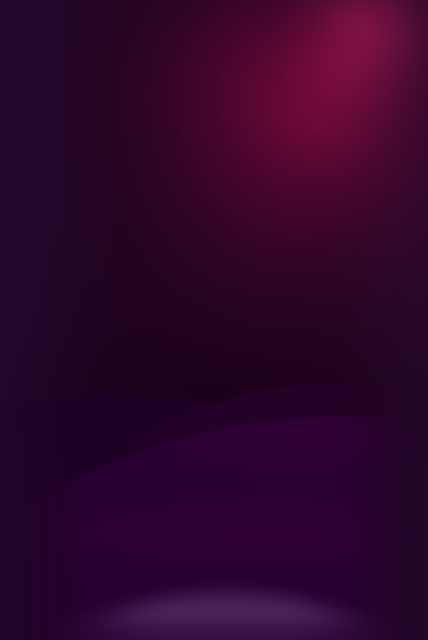
Give the GLSL for this background, as a Shadertoy shader.

```glsl
// A dark plum backdrop: a crimson light at the upper right, three faint
// overlapping hills below, and a soft lilac dome on the floor.
// Lights are gaussian falloffs; hills are parabolas with smoothed edges.

const vec2 CANVAS = vec2(1.0, 1.5);   // one unit is the canvas width

float gaussian(vec2 offset, vec2 radius) {
    vec2 q = offset / radius;
    return exp(-dot(q, q));
}

// Height of a parabolic ridge at x
float ridge(float x, vec2 peak, float curve) {
    float dx = x - peak.x;
    return peak.y - curve * dx * dx;
}

// Coverage below a ridge, blurred by softness
float hill(vec2 p, vec2 peak, float curve, float softness) {
    return smoothstep(softness, -softness, p.y - ridge(p.x, peak, curve));
}

// 1 inside the span, fading to 0 at both ends
float span(float x, float left, float right, float fade) {
    return smoothstep(left, left + fade, x) * smoothstep(right, right - fade, x);
}

// Light along a segment; its strength runs from strength.x to strength.y
float beam(vec2 p, vec2 a, vec2 b, float radius, vec2 strength) {
    vec2 ab = b - a;
    float t = clamp(dot(p - a, ab) / dot(ab, ab), 0.0, 1.0);
    float glow = gaussian(p - a - t * ab, vec2(radius));
    return glow * mix(strength.x, strength.y, t);
}

vec3 backdrop(vec2 p) {
    vec3 plum = vec3(0.125, 0.012, 0.130);
    vec3 leftViolet = vec3(0.138, 0.030, 0.175);
    vec3 rightViolet = vec3(0.140, 0.026, 0.155);
    vec3 color = mix(leftViolet, plum, smoothstep(0.0, 0.30, p.x));
    color = mix(color, rightViolet, smoothstep(0.72, 1.0, p.x));
    float valley = gaussian(p - vec2(0.50, 0.59), vec2(0.36, 0.13));
    return mix(color, vec3(0.105, 0.0, 0.105), 0.8 * valley);
}

vec3 crimsonLight(vec2 p) {
    vec2 offset = p - vec2(0.70, 1.28);
    float radiusY = offset.y > 0.0 ? 0.26 : 0.36;
    float halo = gaussian(offset, vec2(0.30, radiusY));
    float core = beam(p, vec2(0.77, 1.25), vec2(0.85, 1.43), 0.13, vec2(0.08, 0.22));
    return halo * vec3(0.24, 0.014, 0.065) + core * vec3(1.0, 0.20, 0.38);
}

vec3 addHills(vec3 color, vec2 p, float edge) {
    // Two faint ridges crossing at the back
    float leftHill = hill(p, vec2(0.25, 0.574), 0.42, edge);
    color = mix(color, vec3(0.120, 0.004, 0.145), leftHill * span(p.x, -0.1, 0.75, 0.3));
    float rightHill = hill(p, vec2(0.78, 0.601), 0.62, edge);
    color = mix(color, vec3(0.148, 0.004, 0.160), 0.8 * rightHill * span(p.x, 0.2, 1.0, 0.28));

    // Broad front ridge with alternating indigo and magenta bands
    float frontHill = hill(p, vec2(0.78, 0.523), 0.40, edge);
    float warmth = gaussian(p - vec2(0.74, 0.49), vec2(0.40, 0.11))
                 + gaussian(p - vec2(0.62, 0.25), vec2(0.45, 0.08));
    vec3 front = mix(vec3(0.148, 0.0, 0.190), vec3(0.188, 0.0, 0.205), min(warmth, 1.0));
    float sides = span(p.x, -0.03, 1.03, 0.27);
    front = mix(vec3(0.128, 0.016, 0.155), front, sides);
    return mix(color, front, frontHill * mix(0.35, 1.0, sides));
}

float floorDome(vec2 p) {
    float top = ridge(p.x, vec2(0.53, 0.105), 0.55);
    float body = smoothstep(0.045, -0.035, p.y - top);
    float sides = 1.0 - smoothstep(0.12, 0.46, abs(p.x - 0.53));
    float base = mix(0.45, 1.0, smoothstep(0.0, 0.07, p.y));
    return body * sides * base;
}

void mainImage(out vec4 fragColor, in vec2 fragCoord) {
    vec2 p = fragCoord / iResolution.xy * CANVAS;
    float edge = 1.0 / iResolution.x;

    vec3 color = backdrop(p) + crimsonLight(p);
    color = addHills(color, p, edge);
    color += floorDome(p) * vec3(0.150, 0.130, 0.165);

    fragColor = vec4(clamp(color, 0.0, 1.0), 1.0);
}
```
